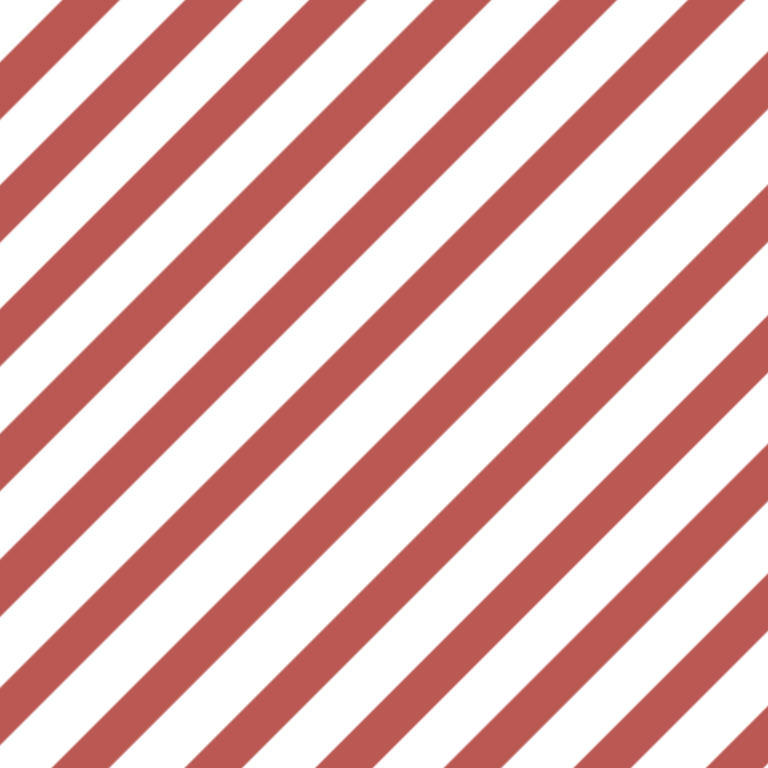
Reproduce this pattern procedurally as a WebGL 1 fragment shader.

```glsl
precision highp float;
// Flat red diagonal stripes on white, rising from lower left to upper right.
// Twelve bands are laid along the falling diagonal; a few sine harmonics
// vary their spacing gently, and each band has a soft edge.

uniform vec2 u_resolution;

const vec3 PAPER_COLOR = vec3(1.0);
const vec3 STRIPE_COLOR = vec3(0.73, 0.35, 0.33);

// Lengths are fractions of the canvas, measured along its edge.
const int STRIPE_COUNT = 12;
const float FIRST_CENTER = 0.1185;
const float SPACING = 0.1671;
const float STRIPE_WIDTH = 0.0749;
const float EDGE_SOFTNESS = 0.003;

// Spacing drift: harmonic orders and their amplitudes.
const vec4 DRIFT_ORDERS = vec4(1.0, 2.0, 4.0, 5.0);
const vec4 DRIFT_AMPLITUDES = vec4(-0.018, -0.0046, 0.0018, -0.0012);
const float PI = 3.14159;

float stripeCenter(float index) {
  float phase = PI * index / float(STRIPE_COUNT - 1);
  float drift = dot(DRIFT_AMPLITUDES, sin(DRIFT_ORDERS * phase));
  return FIRST_CENTER + SPACING * index + drift;
}

// Distance along the canvas edge to the nearest stripe center.
float centerDistance(float diagonal) {
  float nearest = 2.0;
  for (int i = 0; i < STRIPE_COUNT; i++) {
    nearest = min(nearest, abs(diagonal - stripeCenter(float(i))));
  }
  return nearest;
}

void main() {
  vec2 uv = gl_FragCoord.xy / u_resolution;

  // Zero at the upper left corner, two at the lower right.
  float diagonal = uv.x + 1.0 - uv.y;

  // Keep the edge at least one pixel wide on small canvases.
  float softness = max(EDGE_SOFTNESS, 1.0 / min(u_resolution.x, u_resolution.y));
  float edge = centerDistance(diagonal) - 0.5 * STRIPE_WIDTH;
  float coverage = 1.0 - smoothstep(-softness, softness, edge);

  gl_FragColor = vec4(mix(PAPER_COLOR, STRIPE_COLOR, coverage), 1.0);
}
```
